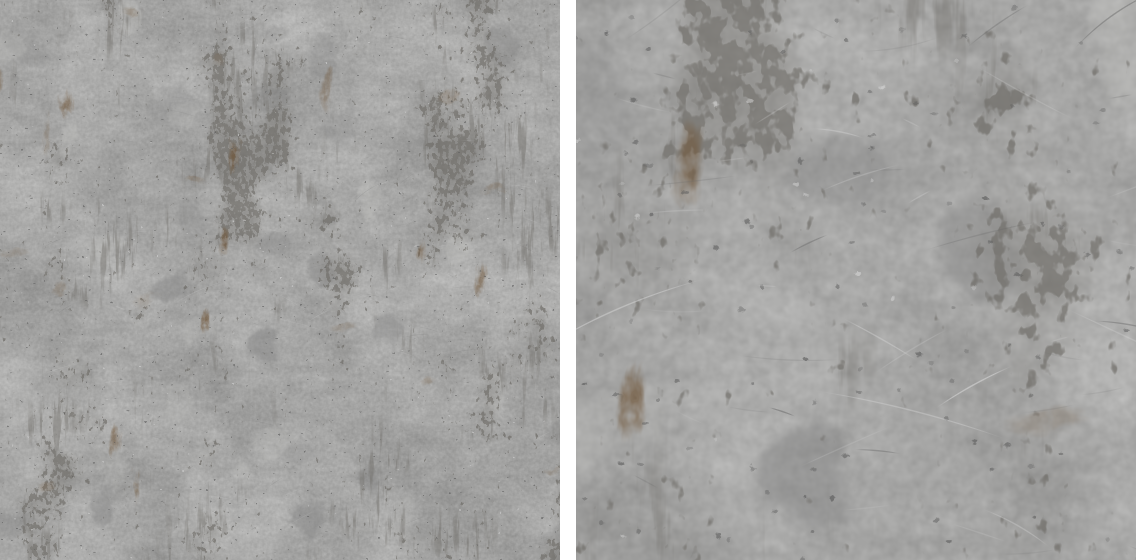
Left, the full canvas; right, a detail of the centre.
Give the GLSL for this texture, as a WebGL 2 fragment shader.

```glsl
#version 300 es
precision highp float;
// Worn grey metal sheet with vertical grime, rust stains, pale patches, pits and scratches.

#define BASE_COLOR vec3(0.652, 0.652, 0.648)
#define GRIME_COLOR vec3(0.425, 0.415, 0.395)
#define BLOTCH_COLOR vec3(0.50, 0.50, 0.50)
#define PALE_COLOR vec3(0.76, 0.76, 0.75)
#define RUST_COLOR vec3(0.44, 0.34, 0.23)
#define CLOUD_CONTRAST 0.21
#define GRAIN_CONTRAST 0.11
#define GRIME_AMOUNT 0.68
#define RUST_AMOUNT 0.75
#define SCRATCH_WIDTH 0.0009

uniform vec2 u_resolution;
out vec4 fragColor;

// Three random values in 0..1 per integer cell and seed
vec3 hash3(vec2 cell, int seed) {
    uvec3 v = uvec3(ivec3(ivec2(cell), seed));
    v = v * 1664525u + 1013904223u;
    v.x += v.y * v.z; v.y += v.z * v.x; v.z += v.x * v.y;
    v ^= v >> 16u;
    v.x += v.y * v.z; v.y += v.z * v.x; v.z += v.x * v.y;
    return vec3(v >> 8u) / 16777216.0;
}

float cornerSlope(vec2 cell, vec2 offset) {
    return dot(hash3(cell, 7).xy * 2.0 - 1.0, offset);
}

float gradientNoise(vec2 p) {
    vec2 i = floor(p), f = p - i;
    vec2 w = f * f * f * (f * (f * 6.0 - 15.0) + 10.0);
    vec2 e = vec2(1.0, 0.0);
    float low = mix(cornerSlope(i, f), cornerSlope(i + e, f - e), w.x);
    float high = mix(cornerSlope(i + e.yx, f - e.yx), cornerSlope(i + e.xx, f - e.xx), w.x);
    return mix(low, high, w.y);
}

float fbm(vec2 p, int octaves) {
    float sum = 0.0, amplitude = 0.5;
    for (int i = 0; i < octaves; i++) {
        sum += amplitude * gradientNoise(p);
        p = mat2(1.98, 0.18, -0.18, 1.98) * p + 17.3;
        amplitude *= 0.5;
    }
    return sum;
}

// Ragged spots, one at most per grid cell; size is in cell units
float spots(vec2 uv, float cells, float density, vec2 size, float softness, int seed) {
    vec2 p = uv * cells;
    float ragged = 1.9 * fbm(p / size * 0.9 + float(seed) * 9.1, 4);
    float cover = 0.0;
    for (int j = -1; j <= 1; j++)
    for (int i = -1; i <= 1; i++) {
        vec2 cell = floor(p) + vec2(i, j);
        vec3 place = hash3(cell, seed), look = hash3(cell, seed + 100);
        if (place.z > density) continue;
        vec2 d = (p - cell - place.xy) / (size * mix(vec2(0.5), vec2(1.0), look.xy));
        float body = 1.0 - smoothstep(1.0 - softness, 1.0, length(d) + ragged);
        cover = max(cover, body * mix(0.4, 1.0, look.z));
    }
    return cover;
}

// Thin, slightly bent strokes lying near the horizontal
float scratches(vec2 uv, float cells, float density, float pixel, int seed) {
    vec2 p = uv * cells;
    float cover = 0.0;
    for (int j = -1; j <= 1; j++)
    for (int i = -1; i <= 1; i++) {
        vec2 cell = floor(p) + vec2(i, j);
        vec3 place = hash3(cell, seed), look = hash3(cell, seed + 100);
        if (place.z > density) continue;
        float angle = 0.08 + (look.x - 0.5) * 1.2;
        vec2 d = p - cell - place.xy;
        d = mat2(cos(angle), -sin(angle), sin(angle), cos(angle)) * d;
        d.y += (look.z - 0.5) * 0.5 * d.x * d.x;
        float along = abs(d.x) / mix(0.12, 0.6, look.y * look.y);
        float width = SCRATCH_WIDTH * (1.0 - 0.5 * along);
        float line = clamp((0.5 * (width + pixel) - abs(d.y) / cells) / pixel, 0.0, 1.0);
        line *= min(1.0, width / pixel) * (1.0 - smoothstep(0.5, 1.0, along));
        cover = max(cover, line * mix(0.25, 1.0, look.z * look.z));
    }
    return cover;
}

void main() {
    float pixel = 1.0 / min(u_resolution.x, u_resolution.y);
    vec2 uv = gl_FragCoord.xy * pixel;
    vec2 warped = uv + 0.02 * vec2(fbm(uv * 14.0, 3), fbm(uv * 14.0 + 40.0, 3));

    // Cloudy sheet with brushed mottling and fine grain
    float tone = CLOUD_CONTRAST * fbm(warped * 5.0 + 3.0, 5);
    tone += 0.10 * fbm(warped * vec2(22.0, 45.0) + 60.0, 4);
    tone += GRAIN_CONTRAST * fbm(uv * 150.0, 2);
    vec3 color = BASE_COLOR + tone;

    // Soft dark blotches and pale worn patches
    float blotch = spots(warped, 7.0, 0.5, vec2(0.38, 0.33), 0.5, 11);
    color = mix(color, BLOTCH_COLOR, 0.42 * blotch);
    float pale = spots(warped, 5.0, 0.4, vec2(0.19, 0.24), 0.45, 23);
    color = mix(color, PALE_COLOR, 0.5 * pale * (0.8 + 1.5 * fbm(uv * 40.0, 3)));

    // Grime: speckled vertical bands and short runs
    float band = fbm(warped * vec2(6.5, 2.0) + vec2(5.0, 31.0), 3) + 0.5 * fbm(uv * 13.0 + 8.0, 4);
    float dirt = smoothstep(-0.02, 0.30, band);
    float speckle = fbm(uv * vec2(105.0, 75.0) + 90.0, 3);
    float grime = smoothstep(0.0, 0.17, speckle + 0.36 * dirt - 0.21);
    float runZone = smoothstep(0.0, 0.2, fbm(warped * vec2(8.0, 6.0) + 71.0, 3) + 0.3 * dirt - 0.03);
    float runs = runZone * smoothstep(0.0, 0.2, fbm(uv * vec2(85.0, 10.0) + 25.0, 4));
    grime = max(max(grime, 0.65 * runs), 0.5 * dirt * dirt);
    color = mix(color, GRIME_COLOR, GRIME_AMOUNT * grime);

    // Rust: upright stains and fainter flat smears
    float stain = spots(warped, 5.0, 0.42, vec2(0.075, 0.22), 0.8, 37);
    float smear = spots(warped, 6.0, 0.35, vec2(0.17, 0.09), 0.7, 41);
    float rust = max(stain, 0.4 * smear) * clamp(0.85 + 1.8 * speckle, 0.0, 1.0);
    color = mix(color, RUST_COLOR, RUST_AMOUNT * rust);

    // Pits, bright chips and scratches
    color = mix(color, vec3(0.36), 0.65 * spots(uv, 55.0, 0.3, vec2(0.15, 0.12), 0.6, 53));
    color = mix(color, vec3(0.85), 0.6 * spots(uv, 38.0, 0.08, vec2(0.09), 0.6, 59));
    color = mix(color, vec3(0.40), 0.5 * scratches(uv, 16.0, 0.7, pixel, 61));
    color = mix(color, vec3(0.84), 0.65 * scratches(uv, 9.0, 0.65, pixel, 67));
    color = mix(color, vec3(0.80), 0.5 * scratches(uv, 19.0, 0.45, pixel, 73));

    fragColor = vec4(clamp(color, 0.0, 1.0), 1.0);
}
```
